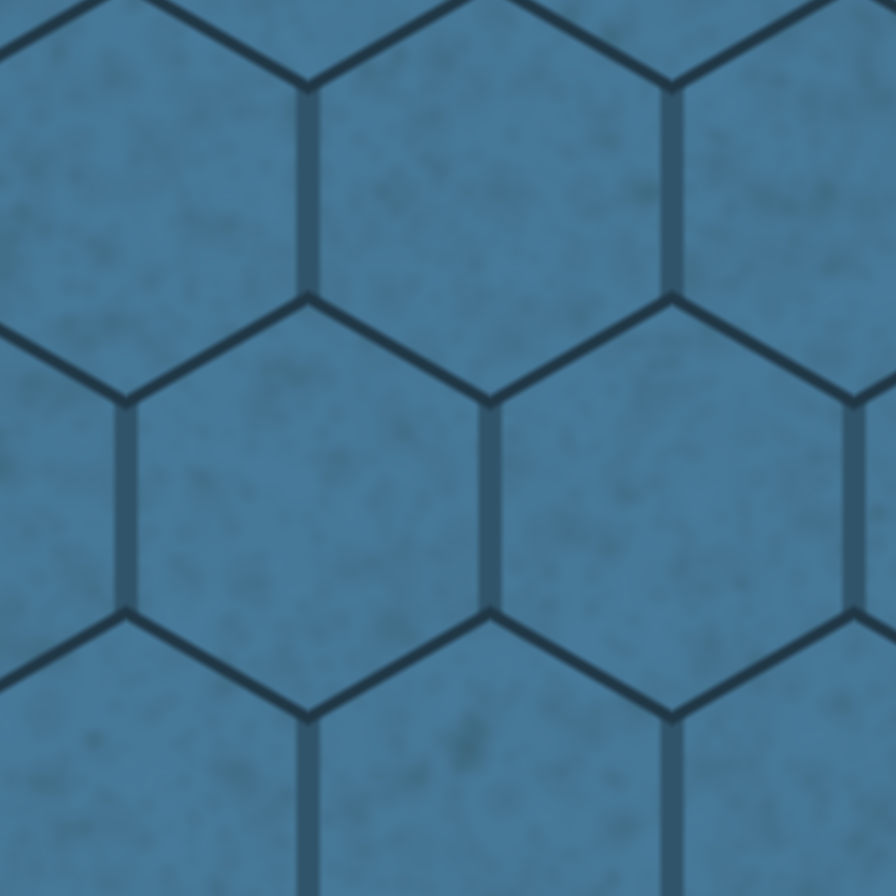
Write a Shadertoy shader that draws this pattern.

```glsl
// Blue hexagonal tiles with dark slanted joints, wider soft upright joints and faint mottling.

const float TILE_WIDTH = 0.40625;              // flat-to-flat, in canvas heights
const vec2 TILE_CENTRE = vec2(0.547, 0.785);   // centre of one reference tile
const float UPRIGHT_HALF = 0.0130;
const float SLANT_HALF = 0.0067;
const float JOINT_SOFTNESS = 0.0050;

const vec3 GLAZE = vec3(0.272, 0.466, 0.588);
const vec3 STAIN = vec3(0.225, 0.385, 0.460);
const vec3 UPRIGHT_JOINT = vec3(0.188, 0.328, 0.415);
const vec3 SLANT_JOINT = vec3(0.125, 0.215, 0.275);

vec3 hash3(vec2 p) {
    vec3 q = fract(vec3(p.xyx) * vec3(0.1031, 0.1030, 0.0973));
    q += dot(q, q.yxz + 33.33);
    return fract((q.xxy + q.yzz) * q.zyx);
}

// Position relative to the centre of the nearest hexagon.
vec2 hexLocal(vec2 p, float width) {
    vec2 period = width * vec2(1.0, sqrt(3.0));
    vec2 a = mod(p + 0.5 * period, period) - 0.5 * period;
    vec2 b = mod(p, period) - 0.5 * period;
    return dot(a, a) < dot(b, b) ? a : b;
}

// Distances inward from the upright (x) and slanted (y) sides.
vec2 hexSideDistances(vec2 local, float width) {
    vec2 q = abs(local);
    return 0.5 * width - vec2(q.x, dot(q, vec2(0.5, 0.5 * sqrt(3.0))));
}

// Cellular noise: soft round spots of random place and strength.
float cellularSpots(vec2 p) {
    vec2 cell = floor(p);
    float total = 0.0;
    for (int y = -1; y <= 1; y++) {
        for (int x = -1; x <= 1; x++) {
            vec2 id = cell + vec2(x, y);
            vec3 rnd = hash3(id + 71.0);
            float spot = 1.0 - smoothstep(0.0, 0.9, length(p - id - rnd.xy));
            total += spot * rnd.z * rnd.z;
        }
    }
    return total;
}

// Broad, slow tonal drift from layered sines.
float tonalDrift(vec2 p) {
    float drift = 0.0;
    float amplitude = 0.5;
    for (int i = 0; i < 3; i++) {
        drift += amplitude * sin(p.x + 1.7 * sin(p.y)) * sin(p.y + 0.8);
        p = mat2(1.3, 1.1, -1.1, 1.3) * p + 2.3;
        amplitude *= 0.55;
    }
    return drift;
}

float jointMask(float dist, float halfWidth, float softness) {
    return 1.0 - smoothstep(halfWidth - softness, halfWidth + softness, dist);
}

void mainImage(out vec4 fragColor, in vec2 fragCoord) {
    vec2 uv = fragCoord / iResolution.y;
    float softness = max(JOINT_SOFTNESS, 1.0 / iResolution.y);

    // Mottled glaze
    float stain = 0.34 * cellularSpots(uv * 23.0)
                + 0.22 * cellularSpots(uv * 47.0 + 19.0)
                + 0.10 * tonalDrift(uv * 14.0);
    vec3 color = mix(GLAZE, STAIN, clamp(stain - 0.08, -0.12, 0.75));

    // Joints: pale uprights beneath dark slants
    vec2 local = hexLocal(uv - TILE_CENTRE, TILE_WIDTH);
    vec2 sides = hexSideDistances(local, TILE_WIDTH);
    color = mix(color, UPRIGHT_JOINT, jointMask(sides.x, UPRIGHT_HALF, softness));
    color = mix(color, SLANT_JOINT, jointMask(sides.y, SLANT_HALF, softness));

    fragColor = vec4(color, 1.0);
}
```
